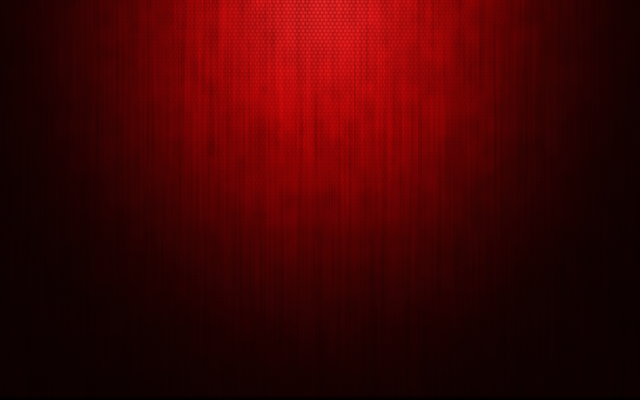
Reproduce this background procedurally as a WebGL 2 fragment shader.

```glsl
#version 300 es
precision highp float;

uniform vec2 u_resolution;
out vec4 outColor;

#define GLOW_CENTER vec2(0.0, 1.0)
#define GLOW_STRETCH vec2(1.22, 1.0)
#define GLOW_RADIUS 0.62
#define GLOW_FALLOFF 2.4
#define GLOW_LEVEL 0.70
#define FLOOR_LEVEL 0.05
#define STREAK_DEPTH 0.36
#define MOTTLE_DEPTH 0.26
#define MESH_PITCH 0.0105
#define MESH_DEPTH 0.05
#define RIM_HEIGHT 0.008

float hash(vec2 p) {
    return fract(sin(dot(p, vec2(127.1, 311.7))) * 43758.5453);
}

float valueNoise(vec2 p) {
    vec2 cell = floor(p);
    vec2 f = fract(p);
    f = f * f * (3.0 - 2.0 * f);
    float low = mix(hash(cell), hash(cell + vec2(1.0, 0.0)), f.x);
    float high = mix(hash(cell + vec2(0.0, 1.0)), hash(cell + 1.0), f.x);
    return mix(low, high, f.y);
}

float fbm(vec2 p) {
    float sum = 0.0;
    float weight = 0.5;
    for (int i = 0; i < 4; i++) {
        sum += weight * valueNoise(p);
        p = p * 2.03 + 17.3;
        weight *= 0.5;
    }
    return sum / 0.9375;
}

// Long vertical fibres at three widths, centred on zero
float streaks(vec2 p) {
    float broad = valueNoise(vec2(p.x * 70.0, p.y * 1.5));
    float medium = valueNoise(vec2(p.x * 160.0 + 31.0, p.y * 3.0));
    float fine = valueNoise(vec2(p.x * 300.0 + 73.0, p.y * 6.0));
    return 0.15 * broad + 0.35 * medium + 0.5 * fine - 0.5;
}

// Staggered round dots: 1 at each dot, 0 between them
float mesh(vec2 p) {
    vec2 q = p / (MESH_PITCH * vec2(1.0, 0.866));
    q.x += 0.5 * mod(floor(q.y), 2.0);
    vec2 offset = (fract(q) - 0.5) * vec2(1.0, 0.866);
    return 1.0 - smoothstep(0.12, 0.5, length(offset));
}

void main() {
    vec2 p = gl_FragCoord.xy / u_resolution.y;
    p.x -= 0.5 * u_resolution.x / u_resolution.y;

    // Spotlight falling from the top edge
    vec2 toGlow = p - GLOW_CENTER;
    float radius = length(toGlow * GLOW_STRETCH);
    float light = FLOOR_LEVEL
        + GLOW_LEVEL * exp(-pow(radius / GLOW_RADIUS, GLOW_FALLOFF));

    // Worn cloth: fibres, blotches and mesh
    float dots = mesh(p) - 0.4;
    float core = exp(-dot(toGlow, toGlow) * 24.0);
    float wear = streaks(p) * STREAK_DEPTH * (1.0 - 0.4 * core);
    wear += (fbm(p * vec2(26.0, 22.0)) - 0.5) * MOTTLE_DEPTH * (1.0 - 0.5 * core);
    wear += dots * MESH_DEPTH;
    light *= 1.0 + wear;

    // Deep red, with a paler sheen at the heart of the light
    vec3 color = light * vec3(1.0, 0.012, 0.016) + vec3(0.0, 0.004, 0.004);
    float sheen = core * (0.10 + 0.09 * dots + 0.15 * wear);
    color += max(sheen, 0.0) * vec3(0.6, 1.0, 1.0);

    // Dark rim along the bottom
    color *= mix(0.3, 1.0, smoothstep(0.5 * RIM_HEIGHT, 1.5 * RIM_HEIGHT, p.y));

    outColor = vec4(clamp(color, 0.0, 1.0), 1.0);
}
```
